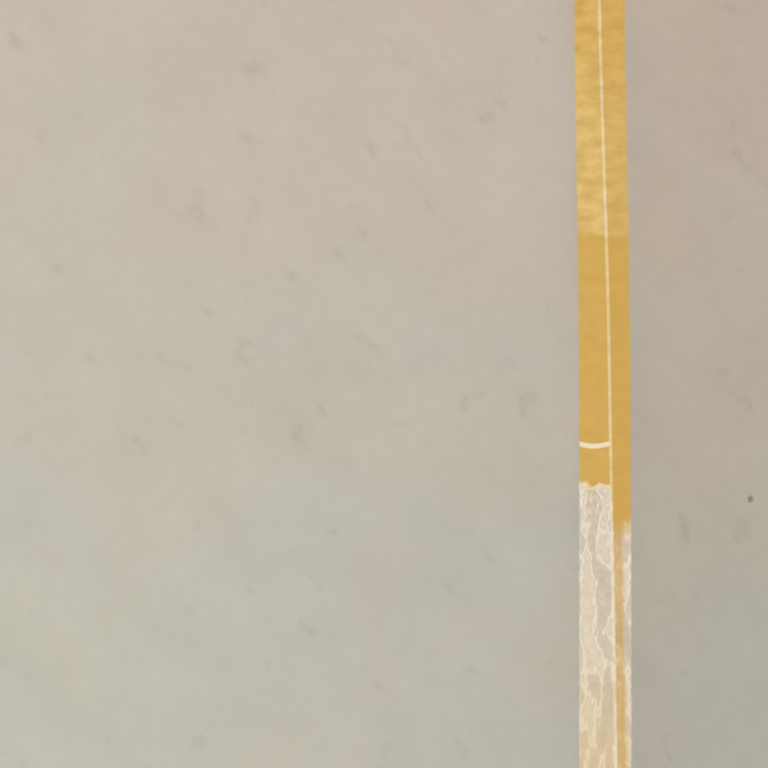
Reproduce this texture procedurally as a WebGL 2 fragment shader.

```glsl
#version 300 es
precision highp float;
// Pale plaster wall with a vertical strip of gold tape that turns silvery near its foot.
uniform vec2 u_resolution;
out vec4 outColor;

// Wall colours at the corners, and the shaded wall right of the tape
const vec3 WALL_TOP_LEFT = vec3(0.775, 0.735, 0.675);
const vec3 WALL_TOP_RIGHT = vec3(0.765, 0.710, 0.650);
const vec3 WALL_LOW_LEFT = vec3(0.755, 0.745, 0.695);
const vec3 WALL_LOW_RIGHT = vec3(0.725, 0.708, 0.660);
const vec3 WALL_SHADE = vec3(0.955, 0.950, 0.945);
const vec3 WALL_WARM = vec3(0.014, -0.001, -0.014);
const float MOTTLE = 0.022;
const float GRAIN = 0.014;

// Tape colours
const vec3 GOLD = vec3(0.825, 0.665, 0.355);
const vec3 GOLD_LIGHT = vec3(0.865, 0.725, 0.450);
const vec3 GOLD_DEEP = vec3(0.780, 0.610, 0.320);
const vec3 SILVER = vec3(0.835, 0.775, 0.685);
const vec3 GLINT = vec3(0.950, 0.900, 0.810);

// Tape layout, as heights and widths of the canvas
const float TAPE_LEFT = 0.7545;
const float TAPE_RIGHT = 0.8200;
const float TOP_LEAN = 0.0065;
const float LIGHT_END = 0.694;
const float CREASE_Y = 0.422;
const float SILVER_START = 0.368;
const float SILVER_START_RIGHT = 0.300;
const vec2 SPECK = vec2(0.977, 0.350);

vec2 hashGradient(vec2 cell) {
  vec3 q = fract(cell.xyx * vec3(0.1031, 0.1030, 0.0973));
  q += dot(q, q.yzx + 33.33);
  float angle = 6.28318 * fract((q.x + q.y) * q.z);
  return vec2(cos(angle), sin(angle));
}

float gradientNoise(vec2 p) {
  vec2 i = floor(p), f = fract(p);
  vec2 w = f * f * f * (f * (f * 6.0 - 15.0) + 10.0);
  vec2 e = vec2(1.0, 0.0);
  float low = mix(dot(hashGradient(i), f), dot(hashGradient(i + e), f - e), w.x);
  float high = mix(dot(hashGradient(i + e.yx), f - e.yx), dot(hashGradient(i + 1.0), f - 1.0), w.x);
  return mix(low, high, w.y);
}

float fbm(vec2 p) {
  float sum = 0.0, gain = 0.55;
  for (int k = 0; k < 5; k++) {
    sum += gain * gradientNoise(p);
    p = mat2(1.6, 1.2, -1.2, 1.6) * p + 7.3;
    gain *= 0.5;
  }
  return sum;
}

// Soft stroke around a signed distance
float stroke(float d, float halfWidth, float blur) {
  return 1.0 - smoothstep(halfWidth, halfWidth + blur, abs(d));
}

vec3 wallColor(vec2 uv) {
  vec3 low = mix(WALL_LOW_LEFT, WALL_LOW_RIGHT, smoothstep(0.0, 1.0, uv.x));
  vec3 high = mix(WALL_TOP_LEFT, WALL_TOP_RIGHT, uv.x);
  vec3 color = mix(low, high, smoothstep(0.05, 1.0, uv.y));
  color *= mix(vec3(1.0), WALL_SHADE, smoothstep(0.79, 0.84, uv.x));
  color += WALL_WARM * fbm(uv * 4.0 + 11.0) * 1.6;
  // Broad trowel marks run down to the right
  vec2 trowel = vec2(uv.x + uv.y, (uv.x - uv.y) * 0.6);
  color += MOTTLE * fbm(trowel * 9.0) + GRAIN * fbm(uv * 42.0);
  float scuff = smoothstep(0.18, 0.5, fbm(trowel * 19.0 + 4.0));
  color -= 0.035 * scuff;
  float speck = length((uv - SPECK) * vec2(1.0, 0.8) + 0.002 * gradientNoise(uv * 300.0));
  return mix(color, vec3(0.47, 0.45, 0.41), 0.8 * (1.0 - smoothstep(0.001, 0.0055, speck)));
}

vec3 tapeColor(vec2 uv, float left, float right, float seam, float px) {
  float rightPly = smoothstep(-0.001 - px, 0.001 + px, uv.x - seam);
  float wrinkle = fbm(uv * vec2(38.0, 65.0));
  // Gold: crinkled and light above, smooth and deeper below
  float light = smoothstep(-0.004, 0.004, uv.y - LIGHT_END + 0.004 * wrinkle);
  vec3 color = mix(GOLD, GOLD_LIGHT, light * mix(0.85, 0.25, smoothstep(0.80, 1.0, uv.y)));
  color += wrinkle * mix(0.035, 0.13, light);
  color = mix(color, GOLD_DEEP, rightPly * 0.28);
  // Silver: pale film with rippled folds; its right ply starts lower
  float start = mix(SILVER_START, SILVER_START_RIGHT, rightPly) + 0.018 * wrinkle;
  float silver = 1.0 - smoothstep(-0.006, 0.006 + 0.025 * rightPly, uv.y - start);
  float fold = fbm(uv * vec2(45.0, 17.0) + 3.0);
  float ripple = sin(uv.y * 420.0 + fold * 24.0 + uv.x * 90.0);
  float rippleFade = 0.35 + 0.65 * smoothstep(0.29, 0.35, uv.y);
  vec3 film = SILVER + 0.16 * fold + 0.025 * ripple * rippleFade;
  film = mix(film, GLINT, 0.6 * stroke(fold - 0.06, 0.01, 0.07));
  film = mix(film, GOLD_LIGHT, 0.25 * smoothstep(0.18, 0.0, uv.y));
  // Gold strands stay beside the seam
  float strand = stroke(uv.x - seam - 0.007 - 0.004 * fold, 0.003, 0.006);
  film = mix(film, GOLD_DEEP, strand * (0.55 + 0.5 * wrinkle));
  color = mix(color, film, silver);
  // Bright seam, cross crease and torn edge
  float seamGlint = stroke(uv.x - seam, 0.0007, 0.0014 + px);
  color = mix(color, GLINT, seamGlint * (0.5 + 0.4 * wrinkle));
  float crease = stroke(uv.y - CREASE_Y + 0.003 * sin((uv.x - left) * 85.0), 0.0016, 0.002 + px);
  color = mix(color, GLINT, 0.85 * crease * (1.0 - rightPly));
  color = mix(color, GLINT, 0.5 * stroke(uv.y - start, 0.001, 0.004) * (1.0 - rightPly));
  float rim = min(uv.x - left, right - uv.x);
  return color + 0.035 * silver * (1.0 - smoothstep(0.0, 0.004, rim));
}

void main() {
  vec2 uv = gl_FragCoord.xy / u_resolution;
  float px = 1.0 / u_resolution.x;
  // Tape edges lean left toward the top
  float lean = TOP_LEAN * smoothstep(0.45, 1.05, uv.y);
  float ragged = 0.0012 * gradientNoise(vec2(3.0, uv.y * 75.0));
  float left = TAPE_LEFT - lean + ragged;
  float right = TAPE_RIGHT - lean + 0.002 * (1.0 - uv.y) - ragged;
  float seam = 0.802 - 0.0165 * uv.y - 0.005 * smoothstep(0.55, 1.0, uv.y);
  float inside = min(uv.x - left, right - uv.x);
  // Contact shade on the wall beside the tape
  vec3 color = wallColor(uv) * (1.0 - 0.03 * exp(-max(-inside, 0.0) * 45.0));
  float mask = smoothstep(-0.0012 - px, 0.0012 + px, inside);
  color = mix(color, tapeColor(uv, left, right, seam, px), mask);
  outColor = vec4(clamp(color, 0.0, 1.0), 1.0);
}
```
